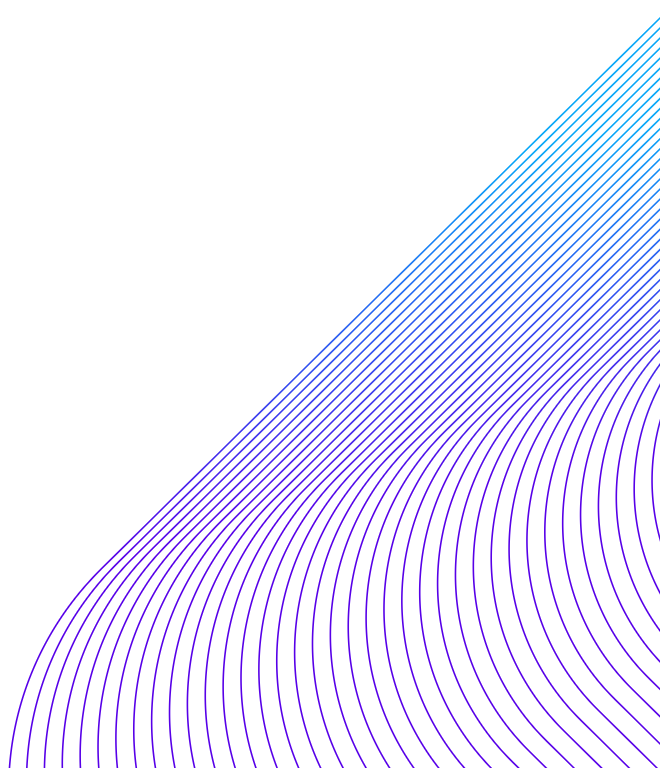
Write a WebGL 2 fragment shader that draws this background.

```glsl
#version 300 es
precision highp float;
// Fan of fine parallel curves on white, bending from straight diagonals into arcs.

uniform vec2 u_resolution;
out vec4 outColor;

const float CURVES = 37.0;

// Distance to an arc that opens to the right and runs on into two straight rays.
// The point is relative to the centre of the arc.
float bendDistance(vec2 q, float radius) {
    q.y = abs(q.y);
    vec2 along = vec2(0.712, 0.702);
    vec2 normal = vec2(-along.y, along.x);
    float fromCentre = dot(q, along) > 0.0 ? dot(q, normal) : length(q);
    return abs(fromCentre - radius);
}

// Violet at the foot, cyan at the top; later curves turn violet a little higher.
vec3 strokeColor(float height, float index) {
    vec3 violet = vec3(0.34, 0.0, 0.91);
    vec3 cyan = vec3(0.02, 0.65, 0.97);
    float t = clamp((height - 0.0039 * index - 0.27) / 0.53, 0.0, 1.0);
    return mix(violet, cyan, t);
}

void main() {
    vec2 p = gl_FragCoord.xy / u_resolution.y;
    float pixel = 1.0 / u_resolution.y;
    vec3 color = vec3(1.0);

    // Each curve steps right and up, with a slightly tighter bend.
    for (float i = 0.0; i < CURVES; i++) {
        vec2 leftmost = vec2(0.0113, -0.0286) + i * vec2(0.02327, 0.0112);
        float radius = 0.4036 - 0.00326 * i;
        float d = bendDistance(p - leftmost - vec2(radius, 0.0), radius);
        float coverage = clamp(0.5 + (0.00104 - d) / pixel, 0.0, 1.0);
        color = mix(color, strokeColor(p.y, i), coverage);
    }

    outColor = vec4(color, 1.0);
}
```
